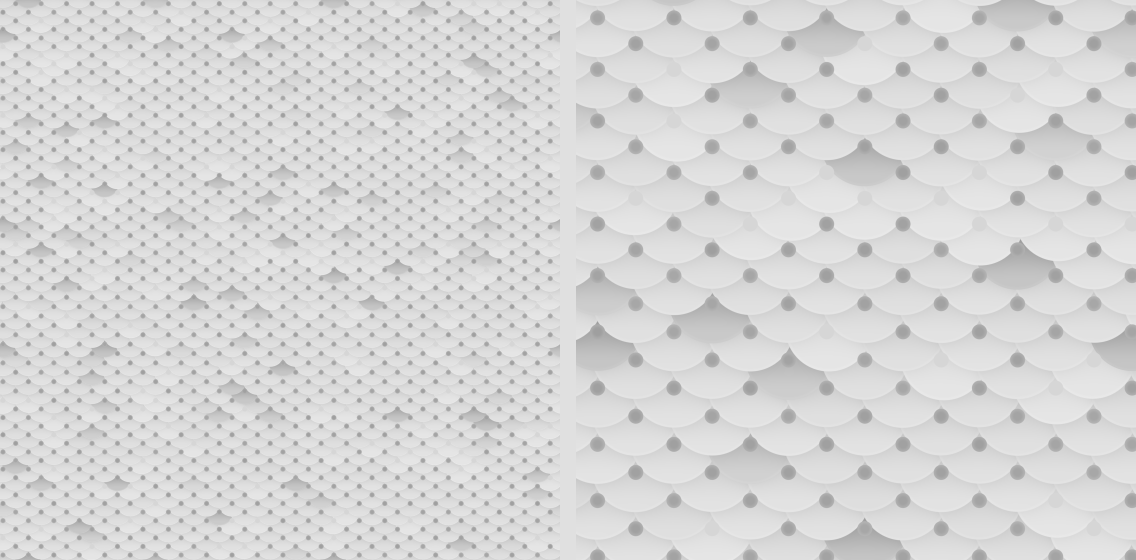
Left, the full canvas; right, a detail of the centre.
A Shadertoy shader for this pattern:

```glsl
// Overlapping pale grey sequins in staggered rows, each pinned by a small round dot.

const float COLUMNS = 22.0;
const float ROWS = 64.0;
const float SCALE_RADIUS = 0.573;   // lengths below are in column widths
const float SCALE_LIFT = 0.057;
const float DOT_RADIUS = 0.098;

// Row spacing in canvas heights, with a slightly looser band
const float FIRST_ROW = 0.0065;
const float ROW_STEP = 0.01534;
const float LOOSE_EXTRA = 0.0014;
const float LOOSE_START = 32.0;
const float LOOSE_COUNT = 13.0;

float hash(vec2 cell, float seed) {
    return fract(sin(dot(cell, vec2(127.1, 311.7)) + seed * 74.7) * 43758.55);
}

// Distance of a row of dots from the top of the canvas
float rowDepth(float row) {
    return FIRST_ROW + ROW_STEP * row
         + LOOSE_EXTRA * clamp(row - LOOSE_START, 0.0, LOOSE_COUNT);
}

// Inverse of rowDepth
float rowAt(float depth) {
    float row = (depth - FIRST_ROW) / ROW_STEP;
    float stretch = LOOSE_EXTRA / (ROW_STEP + LOOSE_EXTRA);
    float span = LOOSE_COUNT / (1.0 - stretch);
    return row - stretch * clamp(row - LOOSE_START, 0.0, span);
}

float rowShift(float row) {
    return 0.116 + 0.5 * (1.0 - mod(row, 2.0));
}

float coverage(float dist, float pixel) {
    return 1.0 - smoothstep(-0.7 * pixel, 0.7 * pixel, dist);
}

// Sequins that have tipped towards the light
float tipped(vec2 cell) {
    return step(hash(cell, 1.0), 0.11);
}

// Grey of one sequin: darker near its pin, paler at its lower rim
float sequinTone(vec2 cell, float below) {
    float slope = smoothstep(-0.08, 0.42, below);
    float plain = mix(0.832, 0.882, slope) + 0.016 * (hash(cell, 2.0) - 0.5);
    float darkness = smoothstep(0.87, 1.0, hash(cell, 3.0));
    plain -= darkness * mix(0.17, 0.11, slope);
    float bright = mix(0.875, 0.9, slope);
    return mix(plain, bright, tipped(cell));
}

// Paint one sequin and its soft shadow over the tone underneath
float paintSequin(float under, vec2 offset, vec2 cell, float pixel) {
    vec2 tilt = vec2(hash(cell, 4.0), hash(cell, 5.0)) - 0.5;
    tilt *= mix(0.012, 0.09, tipped(cell));
    float dist = length(offset + vec2(0.0, SCALE_LIFT) - tilt) - SCALE_RADIUS;
    float shadow = 0.03 * exp(-14.0 * max(dist, 0.0));
    float tone = sequinTone(cell, offset.y);
    float rim = 1.0 - smoothstep(0.0, 0.03, abs(dist + 0.015));
    tone += 0.012 * rim;
    return mix(under * (1.0 - shadow), tone, coverage(dist, pixel));
}

// Paint the pin, which almost vanishes on a tipped sequin
float paintDot(float under, vec2 offset, vec2 cell, float pixel) {
    float dist = length(offset);
    float tone = mix(0.64, 0.69, smoothstep(0.04, DOT_RADIUS, dist));
    tone += 0.03 * (hash(cell, 6.0) - 0.5);
    tone = mix(tone, 0.84, tipped(cell));
    return mix(under, tone, coverage(dist - DOT_RADIUS, pixel));
}

void mainImage(out vec4 fragColor, in vec2 fragCoord) {
    vec2 canvas = fragCoord / iResolution.y;
    float depth = 1.0 - canvas.y;
    float x = canvas.x * COLUMNS;
    float pixel = COLUMNS / iResolution.y;
    float baseRow = floor(rowAt(depth));
    float tone = 0.85;

    // Sequins, from the lower rows up so that upper rows lie on top
    for (int i = 2; i >= -2; i--) {
        float row = baseRow + float(i);
        float firstColumn = floor(x - rowShift(row));
        for (int j = 0; j < 2; j++) {
            float column = firstColumn + float(j);
            vec2 offset = vec2(x - rowShift(row) - column, (depth - rowDepth(row)) * COLUMNS);
            vec2 cell = mod(vec2(column, row), vec2(COLUMNS, ROWS));
            tone = paintSequin(tone, offset, cell, pixel);
        }
    }

    // Pins above all sequins
    for (int i = 0; i < 2; i++) {
        float row = baseRow + float(i);
        float column = floor(x - rowShift(row) + 0.5);
        vec2 offset = vec2(x - rowShift(row) - column, (depth - rowDepth(row)) * COLUMNS);
        vec2 cell = mod(vec2(column, row), vec2(COLUMNS, ROWS));
        tone = paintDot(tone, offset, cell, pixel);
    }

    fragColor = vec4(vec3(tone), 1.0);
}
```
